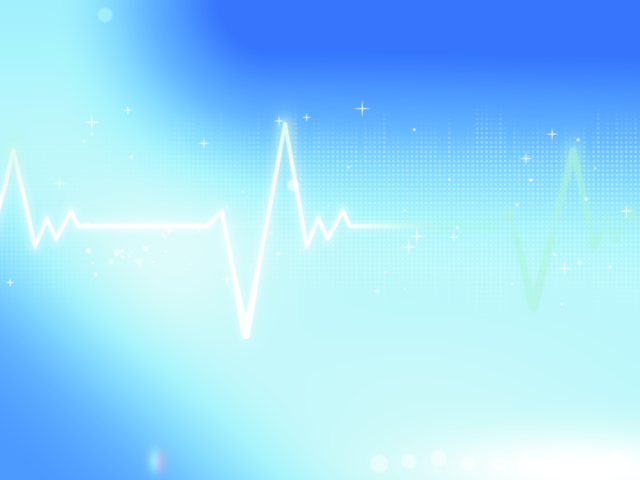
A Shadertoy shader for this background:

```glsl
// Draws a glowing heartbeat trace over a blue-to-cyan field with halftone dots, sparkles and soft lights.

#define BASELINE 0.529
#define BEAT_START 0.163
#define DOT_CELL 0.0097
#define DOT_STRENGTH 0.38
#define TRACE_WIDTH 0.0036
#define SPARKLE_COUNT 17
#define SPECK_COUNT 44
#define LIGHT_COUNT 9

const vec3 WHITE = vec3(1.0);
const vec3 MINT = vec3(0.68, 0.96, 0.86);

// Blue to white ramp
const vec3 RAMP[7] = vec3[7](
    vec3(0.21, 0.46, 0.99), vec3(0.30, 0.60, 1.0), vec3(0.39, 0.71, 1.0),
    vec3(0.51, 0.85, 1.0), vec3(0.66, 0.96, 0.99), vec3(0.82, 0.98, 0.98), vec3(1.0));

// One beat, relative to its peak on the baseline
const vec2 BEAT[9] = vec2[9](
    vec2(-0.163, 0.0), vec2(-0.132, 0.030), vec2(-0.082, -0.227),
    vec2(0.0, 0.212), vec2(0.045, -0.042), vec2(0.069, 0.016),
    vec2(0.089, -0.026), vec2(0.120, 0.031), vec2(0.135, 0.0));

float hash(float n) {
    return fract(sin(n * 127.1 + 3.7) * 4375.85);
}

float gradientNoise(float x) {
    float i = floor(x), f = x - i;
    float a = (hash(i) * 2.0 - 1.0) * f;
    float b = (hash(i + 1.0) * 2.0 - 1.0) * (f - 1.0);
    return 2.0 * mix(a, b, f * f * (3.0 - 2.0 * f));
}

float glow(vec2 p, vec2 center, vec2 size) {
    vec2 d = (p - center) / size;
    return exp(-dot(d, d));
}

float disc(vec2 p, vec2 center, float radius, float soft) {
    return 1.0 - smoothstep(radius - soft, radius + soft, length(p - center));
}

float segmentDistance(vec2 p, vec2 a, vec2 b) {
    vec2 ab = b - a;
    return length(p - a - ab * clamp(dot(p - a, ab) / dot(ab, ab), 0.0, 1.0));
}

vec3 ramp(float t) {
    float s = clamp(t, 0.0, 1.0) * 6.0;
    vec3 color = RAMP[0];
    for (int i = 1; i < 7; i++) color = mix(color, RAMP[i], clamp(s - float(i - 1), 0.0, 1.0));
    return color;
}

float lightness(vec2 uv) {
    float t = 0.74;
    t -= 0.74 * smoothstep(mix(0.52, 0.38, uv.x), 1.0, uv.y) * smoothstep(0.08, 0.42, uv.x);
    t -= 0.10 * smoothstep(0.7, 1.0, uv.y);
    t -= 0.57 * (1.0 - smoothstep(0.05, 0.6, uv.x + 0.8 * uv.y));
    t += 0.14 * glow(uv, vec2(0.27, 0.48), vec2(0.17, 0.20));
    t += 0.06 * glow(uv, vec2(0.65, 0.18), vec2(0.30, 0.16));
    t += 0.26 * glow(uv, vec2(0.92, 0.02), vec2(0.30, 0.09));
    return t;
}

float beatCenter(float i) {
    return 0.028 + 0.566 * i + 0.017 * i * (i - 1.0);
}

float traceDistance(vec2 p) {
    float d = 1.0;
    for (int i = 0; i < 3; i++) {
        float center = beatCenter(float(i));
        float swing = i == 1 ? 1.0 : 0.74;
        vec2 q = p - vec2(center, BASELINE);
        vec2 last = BEAT[0];
        for (int k = 1; k < 9; k++) {
            vec2 next = BEAT[k] * vec2(1.0, k == 2 || k == 3 ? swing : 1.0);
            d = min(d, segmentDistance(q, last, next));
            last = next;
        }
        float flatEnd = beatCenter(float(i + 1)) - BEAT_START - center;
        d = min(d, segmentDistance(q, last, vec2(flatEnd, 0.0)));
    }
    return d;
}

// Halftone columns of uneven height
float halftone(vec2 p) {
    vec2 cell = floor(p / DOT_CELL);
    vec2 center = (cell + 0.5) * DOT_CELL;
    float reach = 0.19 + 0.06 * gradientNoise(cell.x * 0.11) + 0.05 * gradientNoise(cell.x * 0.63);
    float fade = 1.0 - smoothstep(0.55, 1.05, abs(center.y - 0.555) / reach);
    float side = mix(0.35, 1.0, smoothstep(0.35, 0.75, p.x));
    return disc(p, center, DOT_CELL * 0.32, DOT_CELL * 0.18) * fade * side;
}

float sparkles(vec2 p, float aa) {
    float sum = 0.0;
    for (int i = 0; i < SPARKLE_COUNT; i++) {
        float n = float(i);
        vec2 center = vec2((n + hash(n + 0.3)) / float(SPARKLE_COUNT) * 1.333, mix(0.38, 0.78, hash(n + 20.0)));
        vec2 d = abs(p - center);
        float arm = mix(0.010, 0.022, hash(n + 40.0));
        sum += max(1.0 - max(d.x, d.y) / arm, 0.0) * (1.0 - smoothstep(0.0, 0.0012 + aa, min(d.x, d.y)));
    }
    for (int i = 0; i < SPECK_COUNT; i++) {
        float n = float(i) + 70.0;
        bool clustered = i < 10;
        vec2 low = clustered ? vec2(0.15, 0.44) : vec2(0.15, 0.34);
        vec2 high = clustered ? vec2(0.36, 0.50) : vec2(1.30, 0.75);
        vec2 center = mix(low, high, vec2(hash(n), hash(n + 60.0)));
        float radius = mix(0.002, clustered ? 0.008 : 0.004, hash(n + 120.0));
        sum += 0.7 * disc(p, center, radius, aa);
    }
    return min(sum, 1.0);
}

void mainImage(out vec4 fragColor, in vec2 fragCoord) {
    vec2 uv = fragCoord / iResolution.xy;
    vec2 p = uv * vec2(4.0 / 3.0, 1.0);
    float aa = 1.0 / iResolution.y;
    vec3 color = ramp(lightness(uv));
    color = mix(color, vec3(0.82, 1.0, 0.98), DOT_STRENGTH * halftone(p));

    // Heartbeat: white at left, pale mint at right
    float d = traceDistance(p);
    float faded = smoothstep(0.70, 0.98, p.x);
    float flatFade = 1.0 - 0.55 * faded * (1.0 - smoothstep(0.0, 0.03, abs(p.y - BASELINE)));
    float width = TRACE_WIDTH + 0.003 * faded + 0.004 * smoothstep(0.05, 0.22, BASELINE - p.y);
    vec3 ink = mix(WHITE, MINT, faded);
    float strength = mix(0.95, 0.5, faded) * flatFade;
    color = mix(color, ink, 0.35 * strength * exp(-d * d / 0.00025));
    color = mix(color, ink, strength * (1.0 - smoothstep(width - aa, width + aa + 0.001, d)));
    color = mix(color, WHITE, 0.5 * glow(p, vec2(0.32, BASELINE), vec2(0.13, 0.008)));
    for (int i = 0; i < 3; i++) {
        vec2 peak = vec2(beatCenter(float(i)), BASELINE + (i == 1 ? 0.19 : 0.14));
        color = mix(color, MINT, 0.35 * glow(p, peak, vec2(0.025, 0.045)));
    }
    color = mix(color, WHITE, 0.85 * sparkles(p, aa));

    // Soft round lights along the lower right
    for (int i = 0; i < LIGHT_COUNT; i++) {
        float n = float(i);
        vec2 center = vec2(0.79 + 0.062 * n, 0.04 + 0.02 * (hash(n + 9.0) - 0.5));
        color = mix(color, WHITE, 0.45 * disc(p, center, mix(0.012, 0.028, hash(n + 5.0)), 0.004));
    }
    color = mix(color, RAMP[4], 0.7 * disc(p, vec2(0.219, 0.969), 0.015, 0.003));
    color = mix(color, WHITE, 0.6 * disc(p, vec2(0.611, 0.614), 0.012, 0.004));

    // Small prismatic flare
    vec3 prism = 0.5 + 0.5 * cos(6.283 * ((p.x - 0.326) * 18.0 + vec3(0.6, 0.2, 0.0)));
    color = mix(color, mix(WHITE, prism, 0.3), 0.75 * glow(p, vec2(0.326, 0.04), vec2(0.016, 0.025)));
    fragColor = vec4(color, 1.0);
}
```
